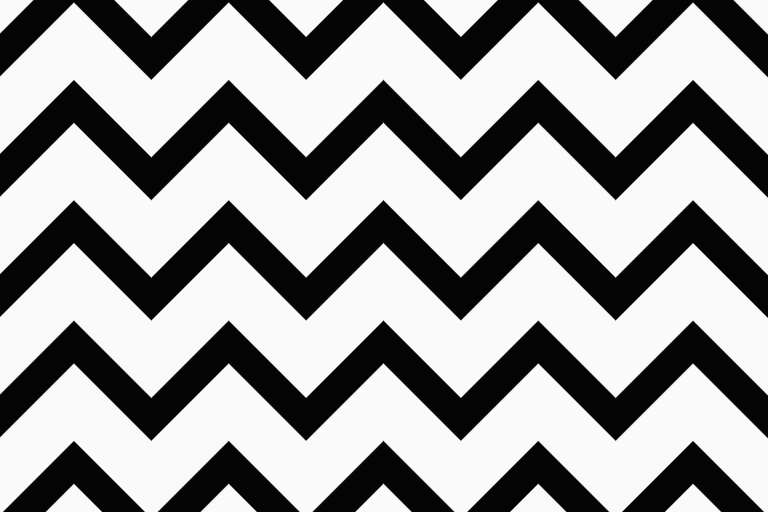
Reproduce this pattern procedurally as a Shadertoy shader.

```glsl
#define ASPECT 1.5          // canvas width in canvas heights
#define ZIGZAG_PERIOD 0.3023
#define ROW_PERIOD 0.235
#define BAND_HEIGHT 0.0836  // vertical thickness of a dark band
#define PEAK_X 0.749        // position of one peak tip
#define PEAK_Y 0.3738
#define INK vec3(0.016)
#define PAPER vec3(0.98)

// Distance to the nearest multiple of the period
float foldedDistance(float x, float period) {
    return abs(x - period * round(x / period));
}

// Signed distance to the chevron bands, negative inside
float chevronDistance(vec2 p) {
    // Shear columns so that the 45 degree zigzag becomes level rows
    float level = p.y - PEAK_Y + foldedDistance(p.x - PEAK_X, ZIGZAG_PERIOD);
    float fromCenter = foldedDistance(level + 0.5 * BAND_HEIGHT, ROW_PERIOD);
    return (fromCenter - 0.5 * BAND_HEIGHT) * inversesqrt(2.0);
}

void mainImage(out vec4 fragColor, in vec2 fragCoord) {
    vec2 p = fragCoord / iResolution.xy * vec2(ASPECT, 1.0);
    float pixel = 1.0 / iResolution.y;

    // Antialiased band edges
    float paperCover = smoothstep(-0.75 * pixel, 0.75 * pixel, chevronDistance(p));
    fragColor = vec4(mix(INK, PAPER, paperCover), 1.0);
}
```
